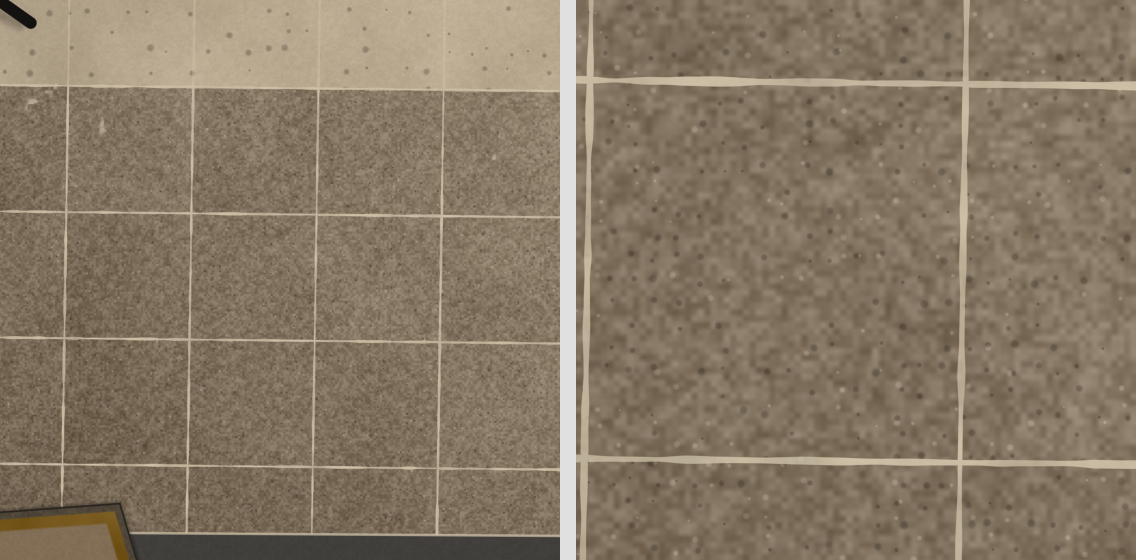
Left, the full canvas; right, a detail of the centre.
Give the GLSL for this texture, as a WebGL 2 fragment shader.

```glsl
#version 300 es
precision highp float;
// Worn stone floor: a slightly skewed grid of square tiles with pale joints,
// a light band on top, a dark strip and framed mat below, and a rod in a corner.
// Tiles come from fract of grid coordinates; grain and wear from value noise.
uniform vec2 u_resolution;
out vec4 outColor;

// Grid: position of one joint crossing, tile size and skew
const vec2 GRID_ORIGIN = vec2(0.109, 0.172);
const vec2 TILE_SIZE = vec2(0.2235, 0.2253);
const vec2 GRID_SKEW = vec2(-0.015, 0.0107);
const float BAND_ROW = 3.0;
const float JOINT_HALF_WIDTH = 0.0020;
const float JOINT_WOBBLE = 0.0016;
const float GRAIN = 0.20;
const float TILE_VARIATION = 0.025;

const vec3 TILE_DARK = vec3(0.425, 0.367, 0.298);
const vec3 TILE_LIGHT = vec3(0.580, 0.522, 0.440);
const vec3 BAND_COLOR = vec3(0.715, 0.652, 0.555);
const vec3 JOINT_COLOR = vec3(0.815, 0.765, 0.665);
const vec3 STRIP_COLOR = vec3(0.255, 0.245, 0.235);
const vec3 MAT_EDGE = vec3(0.310, 0.275, 0.225);
const vec3 MAT_FRAME = vec3(0.470, 0.350, 0.120);
const vec3 MAT_CENTER = vec3(0.510, 0.430, 0.335);
const vec3 ROD_COLOR = vec3(0.075, 0.070, 0.065);

// Chalk scuffs: center and radius
const int SCUFF_COUNT = 4;
const vec3 SCUFFS[SCUFF_COUNT] = vec3[](
  vec3(0.058, 0.816, 0.016), vec3(0.088, 0.838, 0.020),
  vec3(0.182, 0.774, 0.018), vec3(0.885, 0.717, 0.012));

float hash(vec2 p) {
  return fract(sin(dot(p, vec2(12.9898, 78.233))) * 43758.5453);
}

float noise(vec2 p) {
  vec2 i = floor(p), f = fract(p);
  f = f * f * (3.0 - 2.0 * f);
  return mix(mix(hash(i), hash(i + vec2(1, 0)), f.x),
             mix(hash(i + vec2(0, 1)), hash(i + vec2(1, 1)), f.x), f.y);
}

float fbm(vec2 p) {
  float sum = 0.0, amp = 0.5;
  for (int i = 0; i < 4; i++) {
    sum += amp * noise(p);
    p = p * 2.03 + 17.3;
    amp *= 0.5;
  }
  return sum / 0.9375;
}

// Coverage of the region where the distance d is negative
float fill(float d, float soft) { return 1.0 - smoothstep(-soft, soft, d); }

float capsule(vec2 p, vec2 a, vec2 b) {
  vec2 ab = b - a;
  return length(p - a - ab * clamp(dot(p - a, ab) / dot(ab, ab), 0.0, 1.0));
}

// Scattered round flecks, one candidate per cell
float flecks(vec2 p, float cells, float density) {
  vec2 q = p * cells, id = floor(q);
  vec2 center = 0.3 + 0.4 * vec2(hash(id + 3.1), hash(id + 8.7));
  float radius = 0.08 + 0.18 * hash(id + 5.3);
  return step(hash(id), density) * (1.0 - smoothstep(0.3 * radius, radius, length(fract(q) - center)));
}

void main() {
  vec2 p = gl_FragCoord.xy / u_resolution;
  float aa = 0.8 / min(u_resolution.x, u_resolution.y);
  vec2 grid = (p - GRID_ORIGIN + GRID_SKEW * p.yx) / TILE_SIZE;
  vec2 tile = floor(grid);

  // Stone: broad light falloff, mottling, grain and flecks
  float mottle = fbm(p * 9.0) - 0.5;
  float grain = 0.6 * noise(p * 260.0) + 0.4 * noise(p * 125.0 + 40.0) - 0.5;
  float light = 0.22 + 0.48 * p.x + 0.42 * (p.y - 0.3) + 0.45 * mottle;
  vec3 stone = mix(TILE_DARK, TILE_LIGHT, clamp(light, 0.0, 1.0));
  stone += TILE_VARIATION * (hash(tile) - 0.5) + GRAIN * grain;
  stone *= 1.0 - 0.22 * flecks(p, 75.0, 0.4);
  stone += 0.10 * flecks(p + 0.37, 90.0, 0.2);

  // Light band above the tiles
  float band = fill((BAND_ROW - grid.y) * TILE_SIZE.y, aa);
  vec3 pale = BAND_COLOR + 0.08 * mottle + 0.05 * grain;
  pale *= 0.96 + 0.07 * smoothstep(0.0, 0.5, p.x);
  pale *= 1.0 - 0.22 * flecks(p + 0.11, 28.0, 0.3);
  vec3 color = mix(stone, pale, band);

  // Joints with uneven edges and worn stretches
  vec2 wobble = vec2(noise(p.yx * 45.0), noise(p * 45.0 + 9.0)) - 0.5;
  vec2 joint = abs(fract(grid + 0.5) - 0.5) * TILE_SIZE;
  joint = abs(joint + JOINT_WOBBLE * wobble) - JOINT_HALF_WIDTH * (0.75 + 0.5 * noise(p * 70.0));
  vec2 lines = vec2(fill(joint.x, aa), fill(joint.y, aa));
  lines *= 0.65 + 0.35 * noise(p * 30.0);
  lines.x *= 1.0 - 0.45 * band;
  color = mix(color, JOINT_COLOR, max(lines.x, lines.y));

  // Chalk scuffs broken up by noise
  for (int i = 0; i < SCUFF_COUNT; i++) {
    vec2 d = p - SCUFFS[i].xy;
    float reach = length(vec2(d.x - 0.5 * d.y, 0.7 * d.y)) / SCUFFS[i].z;
    float chalk = (1.0 - smoothstep(0.2, 1.0, reach)) * smoothstep(0.45, 0.75, noise(p * 110.0));
    color = mix(color, JOINT_COLOR, 0.65 * chalk);
  }

  // Dark strip with a pale rim
  float strip = p.y - 0.0497 + 0.0067 * p.x;
  color = mix(color, STRIP_COLOR + 0.03 * grain, fill(strip, aa));
  color = mix(color, JOINT_COLOR, 0.75 * fill(abs(strip) - 0.0022, aa));

  // Framed mat in nested layers, with a soft shadow
  float mat = max(p.y - 0.086 - 0.073 * p.x, p.x - 0.245 + 0.30 * p.y);
  color *= 1.0 - 0.35 * fill(mat - 0.003, 0.006);
  color = mix(color, MAT_EDGE + 0.08 * grain, fill(mat, aa));
  color = mix(color, MAT_EDGE * 0.5, fill(abs(mat + 0.001) - 0.0015, aa));
  color = mix(color, MAT_FRAME + 0.15 * mottle, fill(mat + 0.014, 0.002));
  color = mix(color, MAT_CENTER + 0.04 * grain, fill(mat + 0.035, 0.003));

  // Rod and its shadow
  float rod = capsule(p, vec2(-0.02, 1.012), vec2(0.055, 0.959));
  float shadow = capsule(p, vec2(-0.02, 0.985), vec2(0.035, 0.957));
  color *= 1.0 - 0.22 * fill(shadow - 0.010, 0.010);
  color = mix(color, ROD_COLOR, fill(rod - 0.0105, aa));

  outColor = vec4(clamp(color, 0.0, 1.0), 1.0);
}
```
